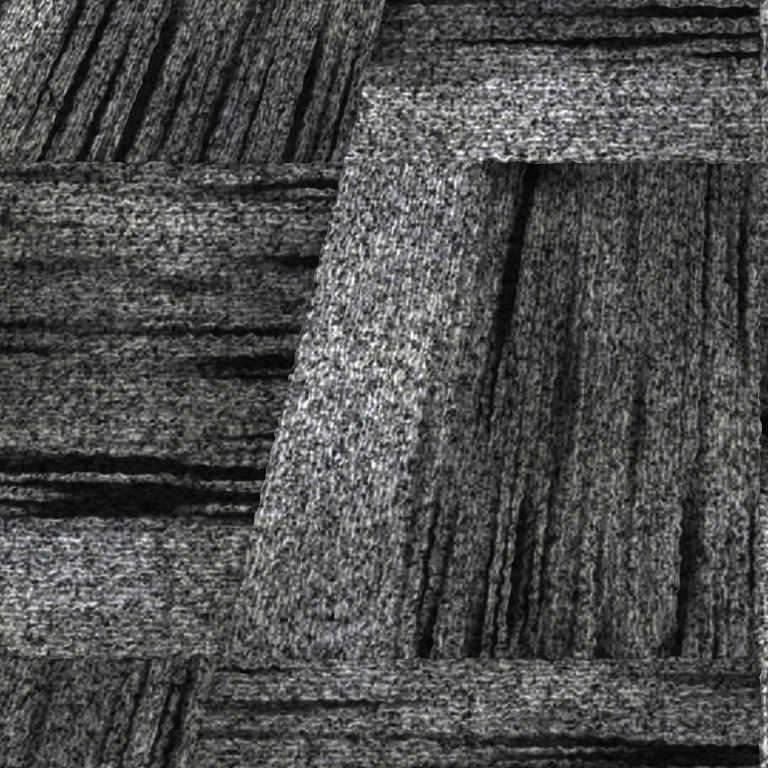
A WebGL 1 fragment shader for this texture:

```glsl
precision highp float;
uniform vec2 u_resolution;

#define TILE vec2(0.488, 0.645)
#define FIRST_SEAM 0.212
#define VANISH_X 0.99
#define SPREAD 0.52
#define RIBS 78.0
#define LOOPS 64.0
#define BASE_TONE 0.295
#define BAND_TONE 0.20
#define BAND_WIDTH 0.36
#define STREAK_DEPTH 0.85
#define GRAIN 2.1

float hash(vec2 p) {
  vec3 q = fract(vec3(p.xyx) * 0.1031);
  q += dot(q, q.yzx + 33.33);
  return fract((q.x + q.y) * q.z);
}

float noise(vec2 p) {
  vec2 i = floor(p), f = fract(p);
  f = f * f * (3.0 - 2.0 * f);
  return mix(mix(hash(i), hash(i + vec2(1.0, 0.0)), f.x),
             mix(hash(i + vec2(0.0, 1.0)), hash(i + vec2(1.0, 1.0)), f.x), f.y);
}

float bump(float x, float radius) {
  return exp(-x * x / (radius * radius));
}

// Broad light and shade of one tile: pile.x runs across the ribs, pile.y along them
float tileTone(vec2 pile, vec2 id, float upright, float seed) {
  float width = BAND_WIDTH - 0.14 * abs(id.y) - 0.06 * step(id.x, -1.5);
  float feather = noise(vec2(pile.x * 45.0, pile.y * 3.0) + seed) - 0.5;
  float beyond = smoothstep(width - 0.08, width + 0.03, pile.x + 0.08 * feather);

  // Pale band along one edge, fading towards the end of the pile
  float fade = 1.0 - 0.6 * smoothstep(0.45, 0.95, pile.y);
  float cloud = noise(pile * vec2(6.0, 4.0) + seed * 1.7);
  float band = (1.0 - beyond) * fade * mix(0.65, 1.0, max(upright, step(-1.5, id.x)));
  float glow = bump(pile.x - 0.92, 0.1) * bump(pile.y - 0.55, 0.28);
  float tone = BASE_TONE + BAND_TONE * band + 0.13 * (cloud - 0.5);
  tone += 0.15 * glow * (1.0 - 0.75 * upright);

  // Dark dragged streaks, thickest beside the band and at the far end
  float thin = noise(vec2(pile.x * 75.0, pile.y * 3.5) + seed + 9.0);
  float wide = noise(vec2(pile.x * 28.0, pile.y * 2.0) + seed + 41.0);
  float streak = smoothstep(0.42, 0.85, 0.6 * thin + 0.4 * wide);
  float zone = 0.12 + beyond * (0.4 + 0.35 * smoothstep(0.5, 1.0, pile.y));
  zone += 0.75 * bump(pile.x - width - 0.05, 0.06);
  zone *= 0.6 + 0.8 * noise(pile * vec2(9.0, 5.0) + seed + 70.0);
  tone *= 1.0 - STREAK_DEPTH * clamp(streak * zone * 1.5, 0.0, 1.0);

  // Shaded corner where the streaks begin
  float corner = bump(pile.x - width - 0.1, 0.17) * (1.0 - smoothstep(0.02, 0.1, pile.y));
  return tone * (1.0 - 0.6 * corner * beyond);
}

vec3 carpet(vec2 p) {
  // Receding floor grid with slightly ragged seams
  float down = 1.0 - p.y;
  vec2 grid = vec2((p.x - VANISH_X) / (1.0 + SPREAD * down), down - FIRST_SEAM) / TILE;
  grid += 0.008 * (vec2(noise(p * 110.0), noise(p * 110.0 + 50.0)) - 0.5);
  vec2 id = floor(grid), f = fract(grid);

  // Quarter turn on alternate tiles
  float upright = mod(id.x + id.y, 2.0);
  vec2 pile = upright > 0.5 ? f : vec2(1.0 - f.y, f.x);
  float seed = 100.0 * hash(id + 20.0);
  float tone = tileTone(pile, id, upright, seed);

  // Ribs of looped yarn with mottled fibres
  float rib = pile.x * RIBS + 0.5 * noise(pile * vec2(30.0, 40.0) + seed);
  float shift = hash(vec2(floor(rib), seed));
  float loopTone = noise(vec2(rib * 1.4, pile.y * LOOPS * 1.5 + shift) + seed);
  float fibre = noise(p * 270.0 + 13.0);
  float groove = 0.5 + 0.5 * cos(6.2832 * rib);
  tone *= max(0.15, 1.0 + GRAIN * (0.5 * (loopTone + fibre) - 0.5));
  tone *= 0.82 + 0.36 * groove;

  // Fine seam shadow
  vec2 edge = min(f, 1.0 - f);
  tone *= mix(0.8, 1.0, smoothstep(0.0, 0.01, min(edge.x, edge.y)));

  // Faint warm and cool threads
  float warmth = noise(p * 150.0 + 7.0) + 0.6 * noise(p * 7.0 + 3.0) - 0.8;
  vec3 tint = vec3(1.0) + warmth * vec3(0.06, 0.03, -0.08);
  return clamp(tone * tint + 0.012, 0.0, 1.0);
}

void main() {
  // Four samples per pixel
  vec3 sum = vec3(0.0);
  for (int i = 0; i < 4; i++) {
    float k = float(i);
    vec2 offset = vec2(mod(k, 2.0), floor(k / 2.0)) * 0.5 - 0.25;
    sum += carpet((gl_FragCoord.xy + offset) / u_resolution);
  }
  gl_FragColor = vec4(sum / 4.0, 1.0);
}
```
